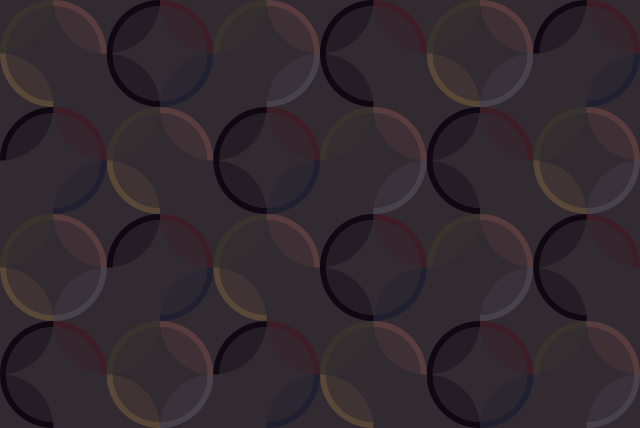
Reproduce this pattern procedurally as a Shadertoy shader.

```glsl
// Draws a 6 by 4 grid of quartered rings with leaf-shaped petals in muted plum tones.

// Antialiased coverage of a signed distance, px being one pixel in cell units
float coverage(float dist, float px) {
    return clamp(0.5 - dist / px, 0.0, 1.0);
}

// Ring colour of a quadrant; side holds its signs, up and right being positive
vec3 quadrantColour(vec2 side, bool dark) {
    if (side.y > 0.0) {
        if (side.x > 0.0) return dark ? vec3(0.235, 0.115, 0.145) : vec3(0.34, 0.23, 0.24);
        return dark ? vec3(0.06, 0.03, 0.07) : vec3(0.22, 0.20, 0.175);
    }
    if (side.x > 0.0) return dark ? vec3(0.125, 0.12, 0.19) : vec3(0.28, 0.255, 0.295);
    return dark ? vec3(0.06, 0.03, 0.07) : vec3(0.345, 0.28, 0.215);
}

void mainImage(out vec4 fragColor, in vec2 fragCoord) {
    vec2 grid = fragCoord / iResolution.xy * vec2(6.0, 4.0);
    vec2 cell = floor(grid);
    vec2 p = fract(grid) - 0.5;
    float px = 4.0 / iResolution.y;

    // Diagonals alternate palettes and cycle through three missing-quadrant variants
    float diagonal = cell.x + cell.y;
    bool dark = mod(diagonal, 2.0) < 0.5;
    float variant = mod(diagonal, 3.0);

    vec3 ground = vec3(0.192, 0.163, 0.19);
    vec3 colour = ground;
    float disc = coverage(length(p) - 0.5, px);
    float ring = coverage(abs(length(p) - 0.4715) - 0.0285, px);

    for (int i = 0; i < 4; i++) {
        vec2 side = vec2(i % 2, i / 2) * 2.0 - 1.0;
        // Variant 0 lacks the lower right quadrant, variant 2 the lower left
        if (side.y < 0.0 && variant == 1.0 - side.x) continue;

        vec2 inward = -p * side;
        float quadrant = coverage(inward.x, px) * coverage(inward.y, px);
        float leaf = disc * coverage(length(p - 0.5 * side) - 0.5, px);
        vec3 tint = quadrantColour(side, dark);
        colour += quadrant * max(ring, 0.36 * leaf) * (tint - ground);
    }
    fragColor = vec4(colour, 1.0);
}
```
